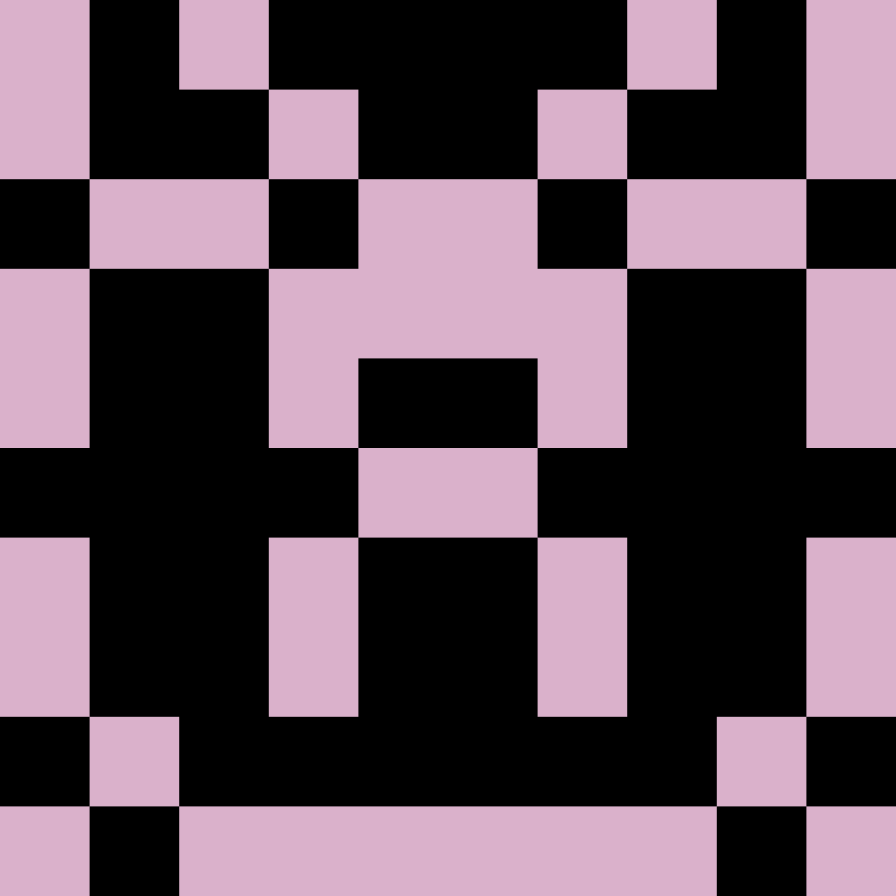
Reproduce this background procedurally as a three.js fragment shader.

```glsl
#define CELLS 10.0
#define STRIPE_PERIOD 3.0
#define STRIPE_REACH 1.0
#define COLUMN_STEP 3.0
#define INK vec3(0.0)
#define PINK vec3(0.855, 0.694, 0.796)

varying vec2 vUv;

// Smoothed step: share of a pixel lying past the edge
float coverage(float signedDistance, float pixel) {
  return clamp(signedDistance / pixel + 0.5, 0.0, 1.0);
}

// Axis-aligned rectangle from its lower left to its upper right corner
float box(vec2 p, vec2 low, vec2 high, vec2 pixel) {
  vec2 inside = min(p - low, high - p);
  return coverage(inside.x, pixel.x) * coverage(inside.y, pixel.y);
}

void main() {
  vec2 grid = vUv * CELLS;
  vec2 pixel = max(fwidth(grid), vec2(0.00001));
  float middle = 0.5 * CELLS;

  // Fold left and right together: x runs from the side to the centre
  vec2 p = vec2(middle - abs(grid.x - middle), grid.y);
  float beyond = middle + 1.0;

  // Broken columns, two cells on and one cell off
  float offset = abs(mod(p.y + 0.5 * STRIPE_PERIOD, STRIPE_PERIOD) - 0.5 * STRIPE_PERIOD);
  float dashes = coverage(STRIPE_REACH - offset, pixel.y);
  float light = 0.0;
  for (int i = 0; i < 2; i++) {
    float left = float(i) * COLUMN_STEP;
    float top = CELLS + 1.0 - 2.0 * float(i);
    light += dashes * box(p, vec2(left, -1.0), vec2(left + 1.0, top), pixel);
  }

  // Side blocks
  light += box(p, vec2(1.0, 7.0), vec2(3.0, 8.0), pixel);
  light += box(p, vec2(1.0, 1.0), vec2(2.0, 2.0), pixel);
  light += box(p, vec2(2.0, 9.0), vec2(3.0, CELLS + 1.0), pixel);

  // Central blocks and base, carried past the fold
  light += box(p, vec2(4.0, 6.0), vec2(beyond, 8.0), pixel);
  light += box(p, vec2(4.0, 4.0), vec2(beyond, 5.0), pixel);
  light += box(p, vec2(2.0, -1.0), vec2(3.0, 1.0), pixel);
  light += box(p, vec2(4.0, -1.0), vec2(beyond, 1.0), pixel);

  gl_FragColor = vec4(mix(INK, PINK, min(light, 1.0)), 1.0);
}
```
